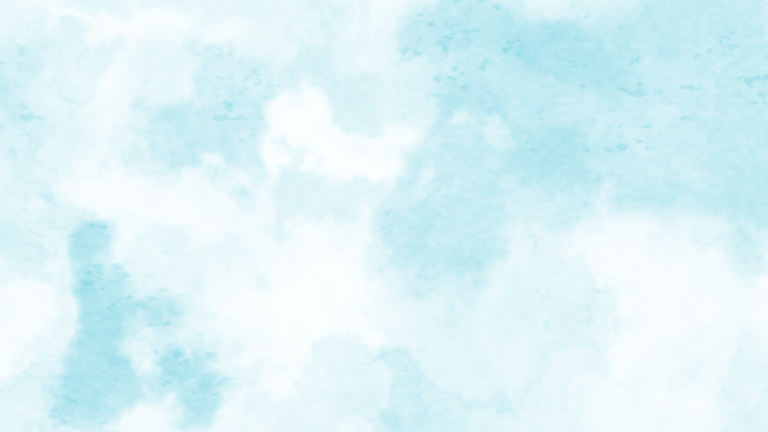
This texture is drawn by a Shadertoy shader. Its source:

```glsl
float hash(vec2 cell) {
    vec3 h = fract(vec3(cell.xyx) * 0.1031);
    h += dot(h, h.yzx + 33.33);
    return fract((h.x + h.y) * h.z);
}

float valueNoise(vec2 p) {
    vec2 cell = floor(p);
    vec2 f = fract(p);
    f = f * f * f * (f * (f * 6.0 - 15.0) + 10.0);
    float low = mix(hash(cell), hash(cell + vec2(1, 0)), f.x);
    float high = mix(hash(cell + vec2(0, 1)), hash(cell + vec2(1, 1)), f.x);
    return mix(low, high, f.y);
}

// Layered noise with mean 0.5; each octave is turned to hide the lattice
float fbm(vec2 p, int octaves) {
    const mat2 turn = mat2(0.8, 0.6, -0.6, 0.8);
    float sum = 0.0;
    float total = 0.0;
    float weight = 0.5;
    for (int i = 0; i < octaves; i++) {
        sum += weight * valueNoise(p);
        total += weight;
        weight *= 0.53;
        p = turn * p * 2.03 + 17.3;
    }
    return sum / total;
}

// Soft elliptical pool of pigment
float wash(vec2 p, vec2 center, vec2 radius) {
    return 1.0 - smoothstep(0.6, 1.2, length((p - center) / radius));
}

// Shift the paper coordinates so pools get ragged outlines
vec2 raggedPoint(vec2 p, float amount) {
    vec2 offset = vec2(fbm(p * 4.5 + 3.7, 6), fbm(p * 4.5 + 41.2, 6));
    return p + (offset - 0.5) * amount;
}

float pigmentLayout(vec2 p) {
    float tone = 0.21;
    // Deep pools
    tone += 0.38 * wash(p, vec2(1.54, 0.80), vec2(0.52, 0.37));
    tone += 0.17 * wash(p, vec2(1.36, 0.54), vec2(0.16, 0.15));
    tone += 0.16 * wash(p, vec2(1.24, 0.93), vec2(0.27, 0.14));
    tone += 0.42 * wash(p, vec2(0.28, 0.20), vec2(0.16, 0.25));
    // Thin pools
    tone += 0.26 * wash(p, vec2(0.72, 0.55), vec2(0.15, 0.10));
    tone += 0.27 * wash(p, vec2(1.06, 0.52), vec2(0.19, 0.21));
    tone += 0.25 * wash(p, vec2(0.51, 0.75), vec2(0.14, 0.12));
    tone += 0.13 * wash(p, vec2(0.23, 0.78), vec2(0.27, 0.18));
    tone += 0.15 * wash(p, vec2(1.00, 0.08), vec2(0.14, 0.07));
    // Bare paper
    tone -= 0.28 * wash(p, vec2(1.13, 0.57), vec2(0.09, 0.06));
    tone -= 0.18 * wash(p, vec2(0.78, 0.70), vec2(0.20, 0.11));
    tone -= 0.15 * wash(p, vec2(0.95, 0.26), vec2(0.55, 0.13));
    tone -= 0.16 * wash(p, vec2(0.03, 0.96), vec2(0.18, 0.10));
    return tone;
}

// Small, slightly horizontal marks of dried pigment
float grain(vec2 p) {
    float fine = fbm(p * vec2(62.0, 95.0), 3) - 0.5;
    float patches = smoothstep(0.42, 0.65, fbm(p * 7.0 + 9.1, 3));
    float flecks = smoothstep(0.62, 0.82, fbm(p * vec2(34.0, 55.0) + 5.0, 3));
    return fine * 0.22 + flecks * patches * 0.28;
}

vec3 pigmentColor(float tone) {
    const vec3 paper = vec3(0.982, 0.996, 0.998);
    const vec3 aqua = vec3(0.60, 0.865, 0.912);
    return mix(paper, aqua, tone);
}

void mainImage(out vec4 fragColor, in vec2 fragCoord) {
    vec2 p = fragCoord / iResolution.y;
    vec2 q = raggedPoint(p, 0.48);

    float tone = pigmentLayout(q);

    // Cloudy variation and overlapping torn veils
    tone += (fbm(q * 3.2 + 23.0, 6) - 0.5) * 0.58;
    tone += (smoothstep(0.46, 0.56, fbm(q * 4.0 + 71.0, 5)) - 0.5) * 0.10;
    tone += (fbm(p * 15.0 + 12.0, 4) - 0.5) * 0.16;

    // Wet pigment shows the most grain
    tone += grain(p) * (0.25 + 0.75 * smoothstep(0.1, 0.5, tone));

    // Gentle floor keeps pale areas from turning flat
    tone = 0.5 * (tone + sqrt(tone * tone + 0.006));
    fragColor = vec4(pigmentColor(min(tone, 1.1)), 1.0);
}
```
